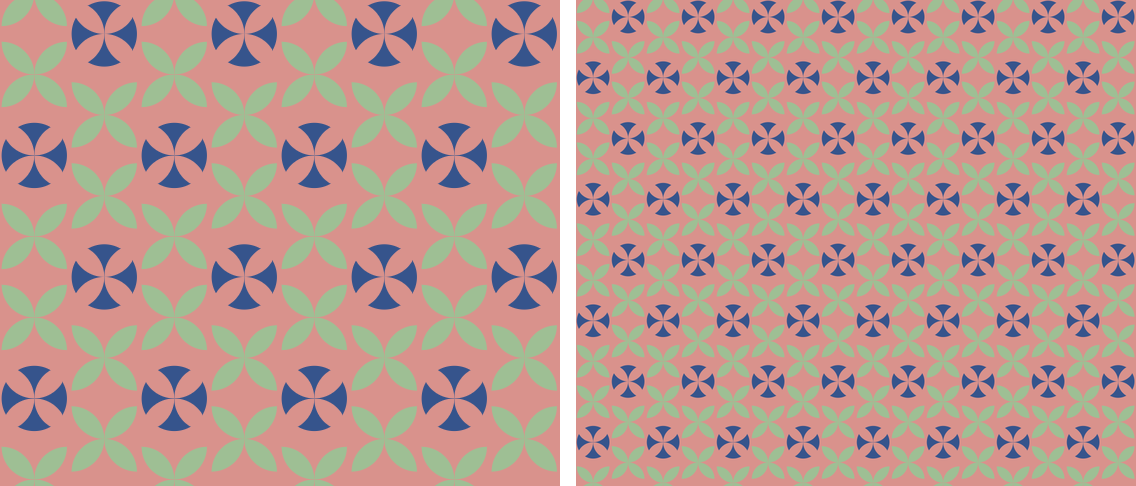
Left: one tile. Right: repeated 2 by 2.
This pattern is drawn by a WebGL 1 fragment shader. Its source:

```glsl
precision highp float;

uniform vec2 u_resolution;

const vec2 REPEATS = vec2(8.0, 6.0);        // motifs across and down
const vec2 FIRST_CENTRE = vec2(0.4896, 0.081); // lower left motif, in cells
const float MOTIF_RADIUS = 0.4665;          // in column widths
const float COLUMN_DROP = 0.5;              // odd columns shift, in cells
const float CROSS_PERIOD = 3.0;             // one cross per this many rows
const float CROSS_ROW = 1.0;

const vec3 GROUND = vec3(0.851, 0.573, 0.549);
const vec3 LEAF = vec3(0.620, 0.749, 0.580);
const vec3 CROSS = vec3(0.212, 0.329, 0.549);

// Four lens-shaped petals, each the overlap of two circles
float petalsDistance(vec2 p, float r) {
  p = abs(p);
  return max(length(p - vec2(r, 0.0)), length(p - vec2(0.0, r))) - r;
}

// Disc with the petals cut away
float crossDistance(vec2 p, float r) {
  return max(length(p) - r, -petalsDistance(p, r));
}

float coverage(float d, float pixel) {
  return clamp(0.5 - d / pixel, 0.0, 1.0);
}

void main() {
  // Half-drop grid of cells, centred on the motifs
  vec2 grid = gl_FragCoord.xy / u_resolution * REPEATS - FIRST_CENTRE;
  float column = floor(grid.x + 0.5);
  float odd = mod(column, 2.0);
  grid.y -= COLUMN_DROP * odd;
  float row = floor(grid.y + 0.5);

  // Local position in column widths
  float pixel = REPEATS.x / u_resolution.x;
  vec2 cellSize = u_resolution / REPEATS * pixel;
  vec2 p = (grid - vec2(column, row)) * cellSize;

  // Every third motif of a column is a cross
  float phase = mod(row - odd + 0.5, CROSS_PERIOD);
  bool isCross = floor(phase) == CROSS_ROW;

  float d = isCross ? crossDistance(p, MOTIF_RADIUS) : petalsDistance(p, MOTIF_RADIUS);
  vec3 ink = isCross ? CROSS : LEAF;
  gl_FragColor = vec4(mix(GROUND, ink, coverage(d, pixel)), 1.0);
}
```
